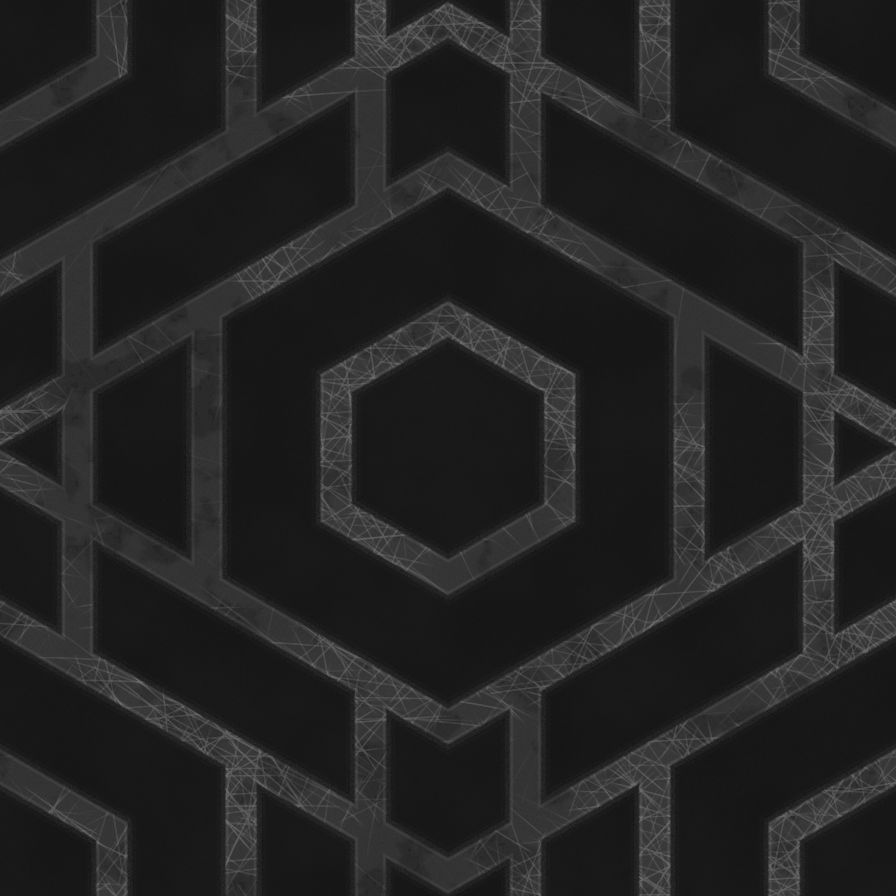
Write a three.js fragment shader that draws this pattern.

```glsl
// Interlaced hexagonal rings of scratched grey metal inlaid in near-black panels.
varying vec2 vUv;

float hash(vec2 p) {
  vec3 q = fract(p.xyx * 0.1031);
  q += dot(q, q.yzx + 33.33);
  return fract((q.x + q.y) * q.z);
}

float noise(vec2 p) {
  vec2 i = floor(p), f = fract(p);
  f = f * f * (3.0 - 2.0 * f);
  return mix(mix(hash(i), hash(i + vec2(1.0, 0.0)), f.x),
             mix(hash(i + vec2(0.0, 1.0)), hash(i + 1.0), f.x), f.y);
}

float fbm(vec2 p) {
  float sum = 0.0, gain = 0.53;
  for (int i = 0; i < 4; i++) {
    sum += gain * noise(p);
    p = mat2(1.6, 1.2, -1.2, 1.6) * p + 19.7;
    gain *= 0.5;
  }
  return sum;
}

// Signed distance to three concentric pointy-top hexagonal bands.
float hexRings(vec2 p) {
  p = abs(p);
  float apothem = max(p.x, 0.5 * p.x + 0.866025 * p.y);
  float spacing = 0.144338, halfWidth = 0.0195;
  float ring = clamp(floor((apothem + halfWidth) / spacing + 0.5), 1.0, 3.0);
  return abs(apothem - ring * spacing + halfWidth) - halfWidth;
}

// Layers of thin strokes at random angles, denser where wear is high.
float scratches(vec2 p, float wear) {
  float sum = 0.0;
  for (int i = 0; i < 16; i++) {
    float layer = float(i);
    float angle = 6.2832 * hash(vec2(layer, 7.3));
    float c = cos(angle), s = sin(angle);
    vec2 scale = vec2(5.0 + 5.0 * hash(vec2(layer, 2.1)), 34.0);
    vec2 q = mat2(c, s, -s, c) * p * scale + layer * 17.3 + 60.0;
    vec2 id = floor(q), f = fract(q);
    float pick = hash(id + layer * 5.0);
    float bend = (hash(id + 41.0) - 0.5) * (f.x - 0.5) + 0.2 * f.x * (1.0 - f.x);
    float offset = abs(f.y - mix(0.3, 0.7, hash(id + 83.0)) - bend) / scale.y;
    float stroke = 1.0 - smoothstep(0.0003, 0.0015, offset);
    float ends = smoothstep(0.0, 0.1, f.x) * (1.0 - smoothstep(0.7, 1.0, f.x));
    float present = smoothstep(pick, pick + 0.25, 0.12 + 0.75 * wear);
    sum += stroke * ends * present * mix(0.35, 1.0, hash(id + 127.0));
  }
  return min(sum, 1.3);
}

void main() {
  vec2 p = vUv;

  // One ring set at the centre, one shared by the four corners
  float d = min(hexRings(p - 0.5), hexRings(fract(p + 0.5) - 0.5));
  float grain = hash(floor(p * 768.0)) - 0.5;

  // Dark panels with faint mottling and a soft grainy border
  float panel = 0.092 + 0.022 * (fbm(p * 13.0 + 5.0) - 0.5) + 0.008 * grain;
  float halo = 1.0 - smoothstep(0.0, 0.010, d);
  panel += halo * (0.045 + 0.03 * grain);
  panel -= 0.022 * (1.0 - smoothstep(0.0, 0.0016, abs(d - 0.0045)));

  // Worn metal with dark stains, pits and scratches
  float wear = smoothstep(0.36, 0.70, fbm(p * 5.0 + 31.0) + 0.10 * (p.x - 0.5));
  float stain = smoothstep(0.50, 0.66, fbm(p * 26.0 + 11.0));
  float pits = smoothstep(0.72, 0.86, noise(p * 210.0));
  float metal = 0.200 + 0.022 * wear + 0.016 * grain;
  metal -= 0.034 * stain + 0.022 * pits * stain;
  metal += 0.105 * scratches(p, wear);

  // Raised rim just inside each edge
  float rim = 1.0 - smoothstep(0.0004, 0.0024, abs(d + 0.0042));
  metal += rim * (0.040 + 0.02 * wear);
  float inlay = 1.0 - smoothstep(-0.0030, -0.0006, d);

  gl_FragColor = vec4(vec3(mix(panel, metal, inlay)), 1.0);
}
```
